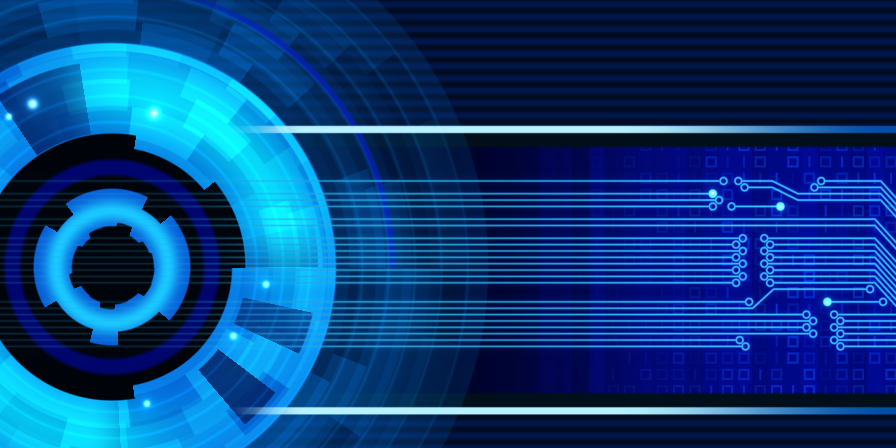
A Shadertoy shader for this background:

```glsl
// Glowing segmented dial with circuit traces running across a dark blue panel.
const float TAU = 6.2831853;
const float PAD = 0.0075;  // radius of a solder pad
const vec2 HUB = vec2(0.25, 0.404);
const vec2 SPARKS[9] = vec2[9](vec2(0.073, 0.768), vec2(0.344, 0.747),
  vec2(0.594, 0.365), vec2(0.521, 0.25), vec2(0.328, 0.099), vec2(0.02, 0.74),
  vec2(1.742, 0.539), vec2(1.847, 0.326), vec2(1.591, 0.568));

float hash(vec2 v) {
  return fract(sin(dot(v, vec2(127.1, 311.7))) * 43758.5);
}

float below(float v, float edge, float soft) {
  return 1.0 - smoothstep(edge - soft, edge + soft, v);
}

float band(float v, float low, float high, float soft) {
  return below(v, high, soft) * (1.0 - below(v, low, soft));
}

float bell(float v, float mid, float width) {
  float t = (v - mid) / width;
  return exp(-t * t);
}

// Random value per angular sector, with soft seams
float sectors(float turn, float r, float count, float seed) {
  float s = turn * count, id = floor(s);
  float soft = min(0.5, count * 0.004 / (TAU * max(r, 0.02)));
  return mix(hash(vec2(id, seed)), hash(vec2(mod(id + 1.0, count), seed)),
             smoothstep(1.0 - soft, 1.0, fract(s)));
}

float segment(vec2 p, vec2 a, vec2 b) {
  vec2 d = b - a;
  return length(p - a - d * clamp(dot(p - a, d) / dot(d, d), 0.0, 1.0));
}

float rowY(float k) { return 0.596 - 0.0142 * k; }

// Horizontal trace with hollow pads where flagged
float link(vec2 p, float x0, float x1, float k, vec2 pads) {
  vec2 a = vec2(x0, rowY(k)), b = vec2(x1, a.y), inset = vec2(PAD, 0);
  float d = segment(p, a + inset * pads.x, b - inset * pads.y);
  d = min(d, abs(length(p - a) - PAD) + 9.0 * (1.0 - pads.x));
  return min(d, abs(length(p - b) - PAD) + 9.0 * (1.0 - pads.y));
}

// Trace that turns down at the right
float tail(vec2 p, float x0, float bend, float k, float pad) {
  vec2 corner = vec2(bend, rowY(k));
  return min(link(p, x0, bend, k, vec2(pad, 0)),
             segment(p, corner, corner + vec2(0.1, -0.11)));
}

float circuit(vec2 p) {
  float d = 9.0;
  for (float k = 0.0; k < 27.0; k++) {
    if (k == 1.0 || k == 5.0 || k == 8.0 || k == 17.0 || k == 18.0 || k == 20.0) continue;
    float odd = mod(k, 2.0);
    if (k == 6.0 || k == 7.0) { d = min(d, tail(p, 0.0, 1.953, k, 0.0)); continue; }
    float stop = k < 1.0 ? 1.615 : k < 5.0 ? 1.591 + 0.014 * odd
      : k < 17.0 ? 1.643 + 0.015 * odd : k < 20.0 ? 1.672
      : k < 25.0 ? 1.815 - 0.015 * odd : 1.664 - 0.013 * odd;
    d = min(d, link(p, 0.0, stop, k, vec2(0, 1)));
    if (k > 8.0 && k < 17.0) d = min(d, tail(p, 1.719 - 0.013 * odd, 1.953, k, 1.0));
    if (k > 20.0) d = min(d, link(p, 1.876 - 0.014 * odd, 2.1, k, vec2(1, 0)));
  }
  // Stepped pair, riser and short links
  for (float k = 0.0; k < 2.0; k++) {
    d = min(d, link(p, 1.648 + 0.014 * k, 1.724, k, vec2(1, 0)));
    d = min(d, segment(p, vec2(1.724, rowY(k)), vec2(1.781, rowY(k + 2.0))));
    d = min(d, tail(p, 1.781, 1.966, k + 2.0, 0.0));
    d = min(d, tail(p, 1.833 - 0.015 * k, 1.966, k, 1.0));
  }
  d = min(d, link(p, 0.0, 1.68, 20.0, vec2(0)));
  d = min(d, segment(p, vec2(1.68, rowY(20.0)), vec2(1.727, rowY(17.0))));
  d = min(d, link(p, 1.727, 1.942, 17.0, vec2(0, 1)));
  d = min(d, link(p, 1.633, 1.742, 4.0, vec2(1)));
  return min(d, link(p, 1.847, 1.971, 19.0, vec2(1)));
}

// Striped margins, panel of boxes and ticks
vec3 backdrop(vec2 p, float px) {
  float stripe = 0.5 + 0.5 * cos(TAU * (p.y - 0.99) / 0.0275);
  vec3 col = mix(vec3(0.005, 0.04, 0.12), vec3(0.005, 0.09, 0.3), stripe);
  col = mix(col, vec3(0, 0.06, 0.1), band(p.y, 0.083, 0.711, px));
  vec3 panel = mix(vec3(0, 0.01, 0.12), vec3(0.005, 0.03, 0.52), smoothstep(0.9, 1.6, p.x));
  vec2 id = floor(p * 27.4), cell = abs(fract(p * 27.4) - 0.5);
  panel *= 0.8 + 0.3 * hash(vec2(id.x, 4));
  float box = abs(max(cell.x, cell.y) - 0.28), tick = max(cell.x, cell.y - 0.27);
  float mark = below(hash(id) > 0.4 ? box : tick, 0.06, px * 20.0);
  panel += mark * vec3(0.01, 0.16, 0.3) * smoothstep(1.2, 1.8, p.x) * hash(id + 7.0);
  return mix(col, panel, band(p.y, 0.122, 0.672, 0.004));
}

vec3 dial(vec3 col, vec2 p, float px) {
  vec2 d = p - HUB;
  float r = length(d), turn = fract(atan(d.y, d.x) / TAU + 1.0);
  float lobe = smoothstep(-0.9, 0.5, cos(2.0 * (turn * TAU - 0.87)));
  // Translucent outer plates
  float veil = below(r, 0.84, px) * mix(0.85, 0.3, smoothstep(0.5, 0.82, r));
  col = mix(col, vec3(0.01, 0.29, 0.57), veil * (0.75 + 0.25 * sectors(turn, r, 11.0, 2.0)));
  vec3 glow = mix(vec3(0.03, 0.45, 0.9), vec3(0.03, 0.87, 1),
                  bell(r, 0.39, 0.1) * (0.3 + 0.7 * lobe));
  for (float i = 0.0; i < 5.0; i++) {
    float inner = 0.47 + 0.06 * i, cut = sectors(turn, r, 13.0 + 4.0 * i, i + 11.0);
    col += band(r, inner, inner + 0.08, px) * (smoothstep(0.45, 0.6, cut) - 0.4)
      * vec3(0, 0.1, 0.17) * (1.0 - i * 0.15);
    glow += band(r, inner - 0.18, inner - 0.11, px) * (cut - 0.5) * vec3(0.04, 0.25, 0.15);
  }
  float arc = band(r, 0.618, 0.632, px) * below(turn, 0.2, 0.05);
  col = mix(col, vec3(0.02, 0.12, 0.75), arc * 0.7);
  // Bright main ring with gaps
  float gap = smoothstep(0.7, 0.75, sectors(turn, r, 29.0, 5.0)) * (1.0 - lobe);
  glow = mix(glow, vec3(0.01, 0.13, 0.4), gap * 0.85 * band(r, 0.3, 0.46, px));
  col = mix(col, glow, below(r, 0.5, px) * 0.97);
  col += below(abs(r - 0.49), 0.008, px) * vec3(0.02, 0.2, 0.1) * lobe;
  col += bell(fract(r * 17.0), 0.5, 0.06) * vec3(0, 0.07, 0.1) * below(r, 0.84, px);
  // Dark hub, deep blue collar, small inner ring
  float hub = 0.268 + 0.03 * smoothstep(0.5, 0.55, sectors(turn, r, 9.0, 8.0));
  col = mix(col, vec3(0, 0.015, 0.04), below(r, hub, px));
  col = mix(col, vec3(0, 0.02, 0.42), band(r, 0.205, 0.24, 0.006));
  float tooth = sectors(turn, r, 17.0, 21.0);
  float core = band(r, 0.08 + 0.02 * tooth, 0.145 + 0.03 * smoothstep(0.2, 0.4, tooth), px);
  return mix(col, mix(vec3(0.03, 0.36, 0.83), vec3(0.1, 0.78, 1), bell(r, 0.125, 0.025)), core);
}

void mainImage(out vec4 fragColor, in vec2 fragCoord) {
  float px = 1.0 / iResolution.y;
  vec2 p = fragCoord * px;
  vec3 col = dial(backdrop(p, px), p, px);
  // Traces, fading over the dial
  float d = circuit(p), fade = mix(0.2, 0.9, smoothstep(0.35, 0.85, p.x));
  vec3 wire = mix(vec3(0.16, 0.58, 0.7), vec3(0.25, 0.77, 0.97), smoothstep(1.0, 1.7, p.x));
  col = mix(col, wire, below(d, 0.002, px) * fade);
  col += vec3(0, 0.08, 0.16) * exp(-d * 180.0) * fade;
  // Pale rails
  float gap = min(abs(p.y - 0.711), abs(p.y - 0.083)), start = smoothstep(0.5, 0.68, p.x);
  vec3 rail = mix(vec3(0.72, 0.95, 1), vec3(0, 0.3, 0.65), smoothstep(1.35, 2.0, p.x));
  col = mix(col, rail, below(gap, 0.008, px) * start);
  // Sparks
  for (int i = 0; i < 9; i++) {
    float s = length(p - SPARKS[i]) / (i < 2 ? 0.01 : 0.006);
    col += vec3(0.8, 1, 1) * exp(-s * s) + vec3(0, 0.3, 0.4) * exp(-s * 0.7);
  }
  fragColor = vec4(clamp(col, 0.0, 1.0), 1);
}
```
